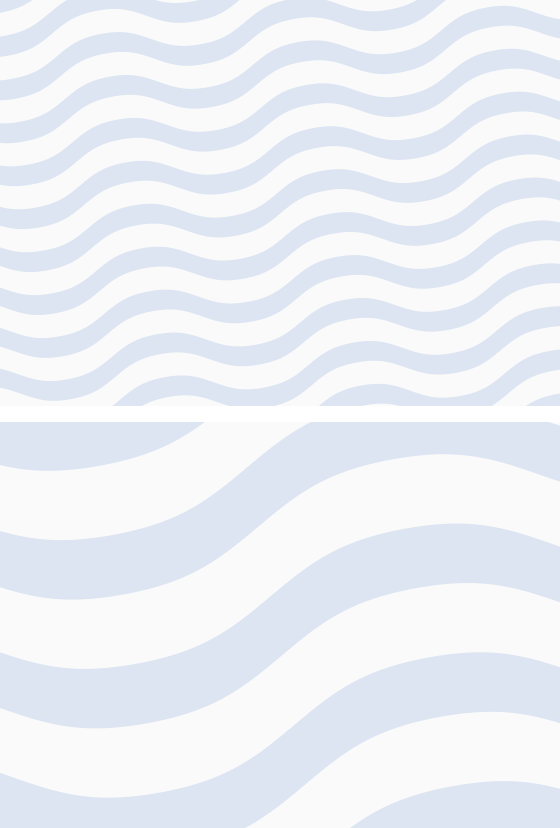
Top: the whole. Bottom: its middle third, enlarged.
Reproduce this pattern procedurally as a WebGL 2 fragment shader.

```glsl
#version 300 es
precision highp float;
// Tilted wavy stripes: pale blue bands on near-white paper.
// The plane is rotated, bent by a two-harmonic wave, then folded into
// evenly spaced bands whose edges are smoothed over one pixel.

uniform vec2 u_resolution;
out vec4 fragColor;

const float TAU = 6.2831853;

const vec3 PAPER = vec3(0.981, 0.981, 0.982);
const vec3 BAND  = vec3(0.865, 0.898, 0.949);

// Lengths are fractions of the canvas height.
const float TILT       = 0.1815;  // radians, rising to the right
const float WAVELENGTH = 0.472;
const float CREST      = 0.4113;  // position of a crest along the wave
const float SPACING    = 0.1075;  // from band to band
const float BAND_WIDTH = 0.0497;
const float BAND_START = 0.0446;  // centre line of the lowest band

// Coordinates along and across an axis tilted by the given angle.
vec2 tilted(vec2 p, float angle) {
    float c = cos(angle), s = sin(angle);
    return vec2(c * p.x + s * p.y, c * p.y - s * p.x);
}

// Height of the wave; the third harmonic flattens crests and steepens flanks.
float waveHeight(float x, float wavelength, float crest) {
    float phase = TAU * (x - crest) / wavelength;
    return 0.03667 * cos(phase) - 0.00203 * cos(3.0 * phase);
}

// Distance from the centre line of the nearest repeat.
float repeatDistance(float y, float spacing) {
    return abs(fract(y / spacing + 0.5) - 0.5) * spacing;
}

void main() {
    vec2 p = tilted(gl_FragCoord.xy / u_resolution.y, TILT);

    // Straighten the waves, so that each band has a constant height.
    float level = p.y - waveHeight(p.x, WAVELENGTH, CREST) - BAND_START;
    float pixel = length(vec2(dFdx(level), dFdy(level)));

    // Signed distance to the band edge, turned into coverage.
    float edge = repeatDistance(level, SPACING) - 0.5 * BAND_WIDTH;
    float coverage = clamp(0.5 - edge / pixel, 0.0, 1.0);

    fragColor = vec4(mix(PAPER, BAND, coverage), 1.0);
}
```
